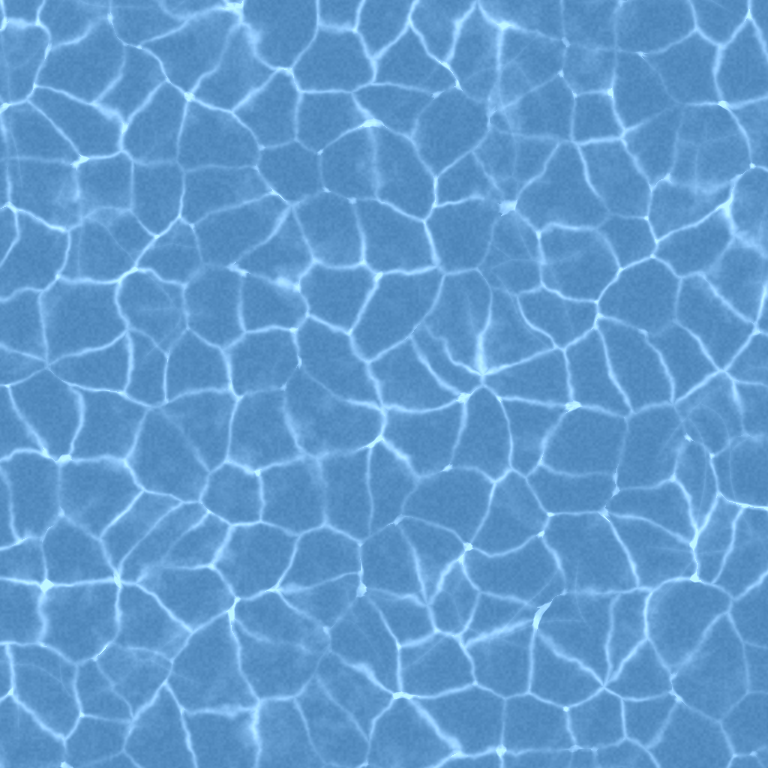
Write a Shadertoy shader that draws this texture.

```glsl
vec2 hash22(vec2 p) {
    vec3 q = fract(p.xyx * vec3(0.1031, 0.1030, 0.0973));
    q += dot(q, q.yzx + 33.33);
    return fract((q.xx + q.yz) * q.zy);
}

float noise(vec2 p) {
    vec2 i = floor(p), f = fract(p);
    f = f * f * (3.0 - 2.0 * f);
    float low = mix(hash22(i).x, hash22(i + vec2(1, 0)).x, f.x);
    float high = mix(hash22(i + vec2(0, 1)).x, hash22(i + vec2(1, 1)).x, f.x);
    return mix(low, high, f.y);
}

float fbm(vec2 p) {
    float sum = 0.0, amp = 0.53;
    for (int i = 0; i < 4; i++) {
        sum += amp * noise(p);
        p = mat2(1.6, 1.2, -1.2, 1.6) * p + 17.3;
        amp *= 0.5;
    }
    return sum;
}

vec2 wobble(vec2 p) {
    return vec2(noise(p), noise(p + 41.7)) - 0.5;
}

// Voronoi net: x = distance to the nearest wall, y = closeness to a junction
vec2 cellNet(vec2 p) {
    vec2 cell = floor(p), nearest = vec2(0), nearestId = vec2(0);
    float best = 9.0;
    for (int y = -1; y <= 1; y++)
    for (int x = -1; x <= 1; x++) {
        vec2 id = cell + vec2(x, y);
        vec2 toSeed = id + 0.05 + 0.9 * hash22(id) - p;
        float d = dot(toSeed, toSeed);
        if (d < best) { best = d; nearest = toSeed; nearestId = id; }
    }

    float wall = 9.0, overlap = 0.0;
    for (int y = -2; y <= 2; y++)
    for (int x = -2; x <= 2; x++) {
        vec2 id = nearestId + vec2(x, y);
        if (x == 0 && y == 0) continue;
        vec2 toSeed = id + 0.05 + 0.9 * hash22(id) - p;
        float d = dot(0.5 * (nearest + toSeed), normalize(toSeed - nearest));
        wall = min(wall, d);
        overlap += exp(-d * d / 0.007);
    }
    return vec2(wall, overlap - exp(-wall * wall / 0.007));
}

void mainImage(out vec4 fragColor, in vec2 fragCoord) {
    vec2 uv = fragCoord / iResolution.y;
    vec2 p = uv * 12.6 + 20.0;

    // Bend the walls into soft, slightly ragged curves
    vec2 bent = p + 0.5 * wobble(p * 0.9) + 0.13 * wobble(p * 3.0) + 0.04 * wobble(p * 9.0);
    vec2 net = cellNet(bent);

    // Filaments that fade and bead along their length, with a halo and glints
    float fade = smoothstep(0.15, 0.7, noise(p * 1.1 + 7.0));
    float beads = 0.4 + 0.75 * noise(p * 2.6 + 3.0) + 0.45 * noise(p * 7.0);
    float strength = mix(0.045, 0.18, fade) * beads;
    float light = strength * exp(-net.x * net.x / 0.0027);
    light += mix(0.035, 0.065, fade) * exp(-net.x / 0.1);
    float glint = smoothstep(0.4, 1.1, net.y) * smoothstep(0.3, 0.8, noise(p * 2.3 + 60.0));
    light += 0.24 * glint * (0.5 + noise(p * 8.0 + 5.0));

    // Faint stray filaments from a second, looser net
    vec2 stray = cellNet(p * 0.8 + 0.9 * wobble(p * 0.8 + 90.0) + 50.0);
    float strayMask = smoothstep(0.52, 0.8, noise(p * 0.7 + 130.0));
    light += 0.08 * strayMask * exp(-stray.x / 0.06);

    // Milky patches that cling to the walls
    float patches = smoothstep(0.42, 0.75, fbm(p * 1.2 + wobble(p * 1.5) + 200.0));
    float wisps = smoothstep(0.3, 0.75, fbm(p * 3.2 + 10.0));
    light += 0.13 * patches * wisps * (0.35 + 0.65 * exp(-net.x / 0.2));

    // Fine grain
    light += 0.045 * (noise(uv * 256.0) - 0.5) + 0.02 * (noise(uv * 410.0 + 9.0) - 0.5);

    vec3 water = vec3(0.325, 0.545, 0.748);
    fragColor = vec4(min(water + min(light, 0.42), 1.0), 1.0);
}
```
